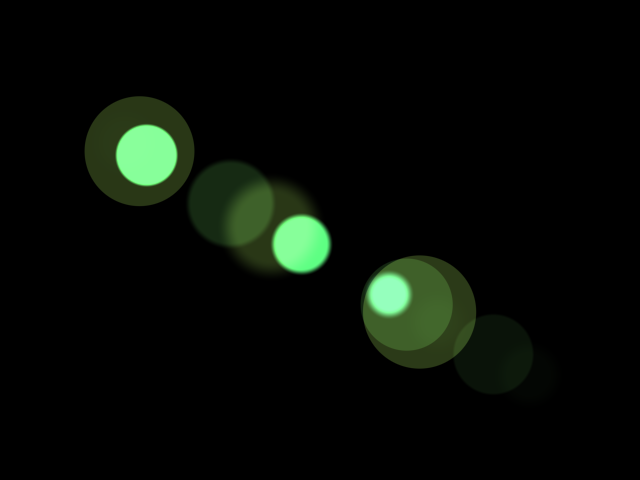
A WebGL 1 fragment shader for this background:

```glsl
precision highp float;
// A chain of green lens-flare ghosts on black.
// Each ghost is a disc on one slanted axis, with its own edge softness;
// light is summed, so overlapping discs brighten and saturate.

uniform vec2 u_resolution;

// Axis ends, in canvas heights from the centre
#define AXIS_START vec2(-0.3760, 0.1850)
#define AXIS_END vec2(0.4358, -0.2812)
#define OLIVE vec3(0.160, 0.216, 0.088)
#define FOREST vec3(0.085, 0.165, 0.075)
#define EMERALD vec3(0.370, 1.000, 0.515)
#define MINT vec3(0.340, 0.800, 0.580)
#define EXPOSURE 1.0

// Coverage of a disc centred at fraction t of the axis, fading inward
float ghost(vec2 p, float t, float radius, float softness) {
    float dist = length(p - mix(AXIS_START, AXIS_END, t));
    float fade = max(softness, 1.5 / u_resolution.y);
    return 1.0 - smoothstep(radius - fade, radius, dist);
}

void main() {
    vec2 p = (gl_FragCoord.xy - 0.5 * u_resolution) / u_resolution.y;
    vec3 light = vec3(0.0);

    // Wide olive ghosts
    light += OLIVE * ghost(p, 0.000, 0.1160, 0.002);
    light += OLIVE * ghost(p, 0.339, 0.1150, 0.045);
    light += OLIVE * 1.06 * ghost(p, 0.7187, 0.1195, 0.002);

    // Dim green ghosts, fading out towards the far end
    light += FOREST * ghost(p, 0.2342, 0.0965, 0.015);
    light += FOREST * 0.90 * ghost(p, 0.6856, 0.0975, 0.003);
    light += FOREST * 0.46 * ghost(p, 0.908, 0.0865, 0.007);
    light += FOREST * 0.14 * ghost(p, 1.000, 0.0750, 0.035);

    // Faint haze inside the two largest discs
    light += FOREST * 0.08 * ghost(p, -0.037, 0.0750, 0.045);
    light += FOREST * 0.15 * ghost(p, 0.765, 0.0700, 0.045);

    // Bright cores
    light += EMERALD * ghost(p, 0.0182, 0.0670, 0.008);
    light += EMERALD * ghost(p, 0.416, 0.0665, 0.015);
    light += MINT * ghost(p, 0.6406, 0.0530, 0.022);

    gl_FragColor = vec4(min(light * EXPOSURE, 1.0), 1.0);
}
```
